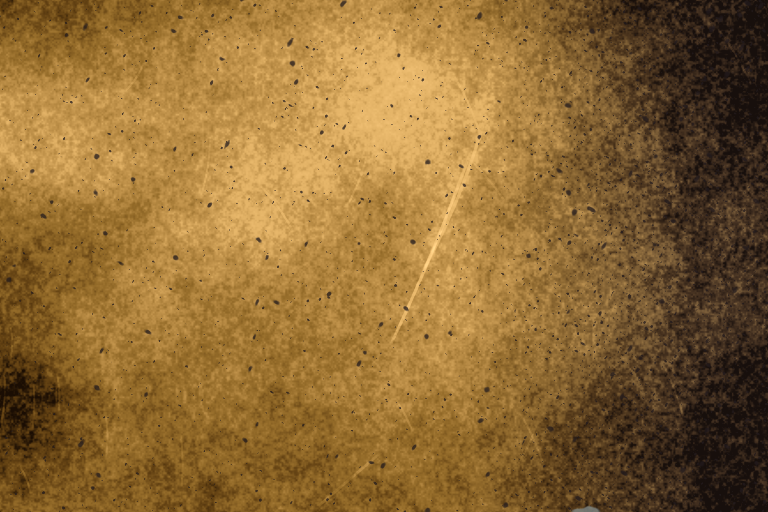
Write a WebGL 2 fragment shader that draws this texture.

```glsl
#version 300 es
precision highp float;
// Worn golden plaster: uneven light, mottling, grain, dark pits and pale scratches.
#define HIGHLIGHT vec3(0.90, 0.71, 0.41)
#define GOLD vec3(0.74, 0.56, 0.28)
#define OCHRE vec3(0.58, 0.42, 0.16)
#define BROWN vec3(0.38, 0.25, 0.07)
#define UMBER vec3(0.25, 0.18, 0.13)
#define TAUPE vec3(0.48, 0.37, 0.24)
#define MOTTLE 0.42
#define GRAIN 0.34
#define PIT_DEPTH 0.75
#define SCRATCH_GLOW 0.40

uniform vec2 u_resolution;
out vec4 fragColor;

float hash(vec2 p) {
    vec3 q = fract(vec3(p.xyx) * 0.1031);
    q += dot(q, q.yzx + 33.33);
    return fract((q.x + q.y) * q.z);
}

float noise(vec2 p) {
    vec2 i = floor(p), f = fract(p);
    f = f * f * (3.0 - 2.0 * f);
    return mix(mix(hash(i), hash(i + vec2(1, 0)), f.x),
               mix(hash(i + vec2(0, 1)), hash(i + vec2(1, 1)), f.x), f.y);
}

float fbm(vec2 p) {
    float sum = 0.0, amp = 0.5;
    for (int i = 0; i < 5; i++) {
        sum += amp * noise(p);
        p = mat2(1.6, 1.2, -1.2, 1.6) * p + 17.3;
        amp *= 0.55;
    }
    return sum / 1.06;
}

// Soft elliptical pool of light or shade, turned by an angle.
float pool(vec2 p, vec2 centre, vec2 radius, float angle) {
    float c = cos(angle), s = sin(angle);
    vec2 d = mat2(c, -s, s, c) * (p - centre) / radius;
    return exp(-dot(d, d));
}

// Scattered irregular specks, at most one per cell.
float pits(vec2 p, float scale, float density) {
    vec2 q = mat2(0.86, 0.51, -0.51, 0.86) * p * scale;
    vec2 cell = floor(q);
    vec2 seed = vec2(hash(cell + 3.1), hash(cell + 71.7));
    vec2 d = fract(q) - mix(vec2(0.3), vec2(0.7), seed);
    d *= mix(vec2(0.7, 1.6), vec2(1.6, 0.7), seed.y);
    float radius = mix(0.08, 0.23, hash(cell + 19.9));
    float edge = length(d) + 0.12 * (noise(q * 6.0) - 0.5);
    return step(hash(cell + 43.0), density) * (1.0 - smoothstep(radius * 0.5, radius + 0.07, edge));
}

// Tapered bowed stroke from a to b.
float scratch(vec2 p, vec2 a, vec2 b, float width, float bow) {
    vec2 ab = b - a;
    float t = clamp(dot(p - a, ab) / dot(ab, ab), 0.0, 1.0);
    vec2 side = normalize(vec2(ab.y, -ab.x));
    float d = length(p - a - ab * t - side * bow * 4.0 * t * (1.0 - t));
    return (1.0 - smoothstep(width * 0.3, width, d)) * smoothstep(0.0, 0.08, t) * smoothstep(1.0, 0.7, t);
}

vec3 ramp(float l, vec3 deep, vec3 low, vec3 mid, vec3 high) {
    vec3 c = mix(deep, low, smoothstep(0.0, 0.27, l));
    c = mix(c, mid, smoothstep(0.22, 0.52, l));
    c = mix(c, high, smoothstep(0.47, 0.76, l));
    return mix(c, HIGHLIGHT, smoothstep(0.70, 1.0, l)) + 0.25 * max(l - 1.0, 0.0);
}

void main() {
    vec2 uv = gl_FragCoord.xy / u_resolution;
    vec2 p = gl_FragCoord.xy / u_resolution.y;
    float right = smoothstep(0.55, 0.95, uv.x);

    // Broad light and shade
    float light = 0.64;
    light += 0.22 * pool(p, vec2(0.74, 0.84), vec2(0.34, 0.22), 0.2);
    light += 0.22 * pool(p, vec2(0.47, 0.59), vec2(0.32, 0.11), 0.75);
    light += 0.18 * pool(p, vec2(0.14, 0.74), vec2(0.25, 0.16), 0.4);
    light += 0.10 * pool(p, vec2(0.88, 0.56), vec2(0.14, 0.20), 0.0);
    light -= 0.16 * pool(p, vec2(0.22, 0.55), vec2(0.13, 0.07), 0.5);
    light -= 0.26 * pool(p, vec2(0.0, 0.52), vec2(0.19, 0.14), 0.0);
    light -= 0.36 * pool(p, vec2(0.0, 0.24), vec2(0.24, 0.20), 0.3);
    light -= 0.28 * pool(p, vec2(0.0, 1.0), vec2(0.30, 0.13), -0.3);
    light -= 0.24 * pool(p, vec2(1.5, 1.0), vec2(0.38, 0.30), 0.4);
    light -= 0.22 * smoothstep(0.42, 0.0, uv.y) + 0.08 * smoothstep(0.9, 1.0, uv.y);
    light -= 0.37 * smoothstep(0.58, 0.98, uv.x);

    // Cloudy stains, fine fibres and grain
    light += MOTTLE * (fbm(p * 5.0 + 4.0) - 0.5) + 0.26 * (fbm(p * 22.0) - 0.5);
    float grain = 0.6 * noise(p * 130.0) + 0.4 * noise(p * 290.0) - 0.5;
    float fibre = noise(p * vec2(200.0, 45.0)) - 0.5;
    light += GRAIN * (1.0 + 0.5 * right) * grain + 0.07 * fibre;

    // Main scratch, its second strand and pale smear
    float marks = scratch(p, vec2(0.762, 0.325), vec2(0.925, 0.72), 0.0042, 0.006);
    marks += 0.6 * scratch(p, vec2(0.82, 0.46), vec2(0.955, 0.80), 0.0045, 0.012);
    marks += 0.35 * scratch(p, vec2(0.84, 0.49), vec2(1.02, 1.02), 0.026, 0.008) * noise(p * 60.0);
    marks += 0.4 * scratch(p, vec2(0.62, 0.01), vec2(0.76, 0.13), 0.004, 0.0);
    // Faint upright scuffs on the lower left, then stray hairlines
    for (int i = 0; i < 18; i++) {
        float k = float(i);
        vec2 a = vec2(hash(vec2(k, 5.0)), hash(vec2(k, 9.0)));
        bool scuff = i < 6;
        a *= scuff ? vec2(0.42, 0.30) : vec2(1.5, 1.0);
        float lean = (hash(vec2(k, 13.0)) - 0.5) * (scuff ? 0.02 : 0.16);
        marks += 0.28 * scratch(p, a, a + vec2(lean, 0.06 + 0.07 * hash(vec2(k, 21.0))), 0.003, 0.004);
    }
    light += SCRATCH_GLOW * marks * (0.6 + 0.6 * noise(p * 90.0));

    // Warm on the left, greyer on the right
    vec3 warm = ramp(light, vec3(0.10, 0.05, 0.01), BROWN, OCHRE, GOLD);
    vec3 cool = ramp(light, vec3(0.09, 0.06, 0.05), UMBER, TAUPE, mix(TAUPE, HIGHLIGHT, 0.5));
    vec3 colour = mix(warm, cool, right * 0.92);

    // Pits, thicker towards the right
    float pit = pits(p, 34.0, 0.07 + 0.10 * right);
    pit = max(pit, pits(p + 5.3, 70.0, 0.05 + 0.30 * right));
    pit = max(pit, 0.7 * pits(p + 9.1, 115.0, 0.07 + 0.30 * right));
    colour = mix(colour, vec3(0.13, 0.10, 0.11), PIT_DEPTH * pit);

    // Grey chip on the lower edge
    float chip = length((p - vec2(1.147, 0.0)) / vec2(0.034, 0.011)) + 0.5 * (noise(p * 80.0) - 0.5);
    colour = mix(colour, vec3(0.50, 0.53, 0.52), 0.8 * (1.0 - smoothstep(0.7, 1.1, chip)));
    fragColor = vec4(clamp(colour, 0.0, 1.0), 1.0);
}
```
